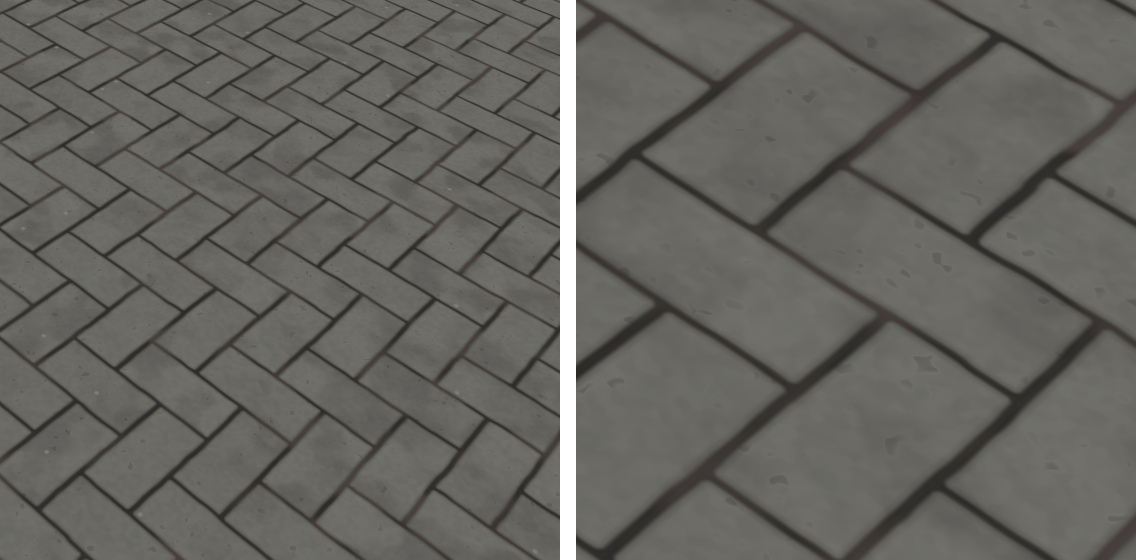
Left, the full canvas; right, a detail of the centre.
Reproduce this texture procedurally as a Shadertoy shader.

```glsl
// Ground plane: screen position (y down) of one step along each brick axis, and of the origin
const vec3 AXIS_U = vec3(0.0689, 0.0388, -0.0290);
const vec3 AXIS_V = vec3(0.0707, -0.0312, 0.0310);
const vec3 ORIGIN = vec3(0.2695, 0.6081, 1.0);

// Sizes, in brick widths
const vec2 JOINT_HALF = vec2(0.040, 0.029); // across u, across v
const float CORNER = 0.05;
const float SOFTNESS = 0.018;
const float WOBBLE = 0.028;
const float EDGE_SHADE = 0.07;

const vec3 STONE = vec3(0.428, 0.426, 0.404);
const vec3 STONE_SMUDGE = vec3(0.345, 0.338, 0.326);
const vec3 JOINT_DARK = vec3(0.175, 0.166, 0.158);
const vec3 JOINT_EARTH = vec3(0.270, 0.238, 0.232);
const vec3 CHIP = vec3(0.53, 0.53, 0.51);

float hash(vec2 p) {
    vec3 q = fract(p.xyx * vec3(0.1031, 0.1030, 0.0973));
    q += dot(q, q.yzx + 33.33);
    return fract((q.x + q.y) * q.z);
}

// Cellular noise: random cell values blended by distance to the cell points
float cellNoise(vec2 p) {
    vec2 cell = floor(p);
    float total = 0.0, weights = 0.0;
    for (int y = -1; y <= 1; y++)
    for (int x = -1; x <= 1; x++) {
        vec2 c = cell + vec2(x, y);
        vec2 d = c + vec2(hash(c), hash(c + 41.7)) - p;
        float w = exp(-5.0 * dot(d, d));
        total += w * hash(c + 87.3);
        weights += w;
    }
    return total / weights;
}

float roundBox(vec2 p, vec2 halfSize, float r) {
    vec2 q = abs(p) - halfSize + r;
    return length(max(q, 0.0)) + min(max(q.x, q.y), 0.0) - r;
}

// Herringbone of 2 by 1 bricks: signed distance in x, brick corner in yz
vec3 herringbone(vec2 p) {
    vec2 cell = floor(p);
    float k = mod(cell.x - cell.y, 4.0);
    bool alongU = k > 0.5 && k < 2.5;
    vec2 size = alongU ? vec2(2.0, 1.0) : vec2(1.0, 2.0);
    if (k > 2.5) cell.y -= 1.0;
    else if (k > 1.5) cell.x -= 1.0;
    vec2 local = p - cell - 0.5 * size;
    return vec3(roundBox(local, 0.5 * size - JOINT_HALF, CORNER), cell);
}

void mainImage(out vec4 fragColor, in vec2 fragCoord) {
    vec2 screen = fragCoord / iResolution.xy;

    // Project the screen onto the pavement
    vec3 hit = inverse(mat3(AXIS_U, AXIS_V, ORIGIN)) * vec3(screen.x, 1.0 - screen.y, 1.0);
    vec2 ground = hit.xy / hit.z;
    float pixel = 0.5 * length(fwidth(ground));

    // Uneven brick edges
    vec2 wobble = vec2(cellNoise(ground * 3.1), cellNoise(ground * 3.1 + 53.0)) - 0.5;
    wobble += 0.25 * sin(ground.yx * 1.7 + vec2(0.4, 2.1));
    vec3 brick = herringbone(ground + WOBBLE * wobble);
    float dist = brick.x;
    float tone = hash(brick.yz + 11.0);

    // Stone face: brick tone, smudges, grain and pits
    vec2 face = ground + 7.0 * tone;
    float broad = cellNoise(face * 1.7);
    float medium = cellNoise(face * 4.3 + 19.0);
    float grain = cellNoise(ground * 13.0);
    float smudge = smoothstep(0.45, 0.95, 0.55 * broad + 0.3 * medium + 0.25 * tone);
    vec3 color = mix(STONE, STONE_SMUDGE, 0.75 * smudge);
    color *= 1.0 + 0.045 * (tone - 0.5) + 0.05 * (medium - 0.5) + 0.06 * (grain - 0.5);
    float pit = smoothstep(0.82, 0.95, grain) * smoothstep(0.45, 0.7, medium);
    color *= 1.0 - 0.13 * pit;

    // Rare pale chips
    vec2 chipCell = floor(ground * 4.0);
    float chipDist = length(fract(ground * 4.0) - 0.5) / 4.0;
    float chip = step(0.992, hash(chipCell + 5.0));
    color = mix(color, CHIP, 0.7 * chip * (1.0 - smoothstep(0.015, 0.04 + pixel, chipDist)));

    // Worn rims and joints, with earth filling part of the gaps
    color *= 1.0 - 0.14 * smoothstep(-EDGE_SHADE, 0.0, dist);
    float earth = smoothstep(0.4, 0.85, cellNoise(ground * 1.3 + 71.0));
    vec3 jointColor = mix(JOINT_DARK, JOINT_EARTH, earth);
    float soft = SOFTNESS + 0.6 * pixel;
    float joint = smoothstep(-soft, soft, dist);
    color = mix(color, jointColor, joint * (0.86 + 0.14 * medium));

    fragColor = vec4(color, 1.0);
}
```
